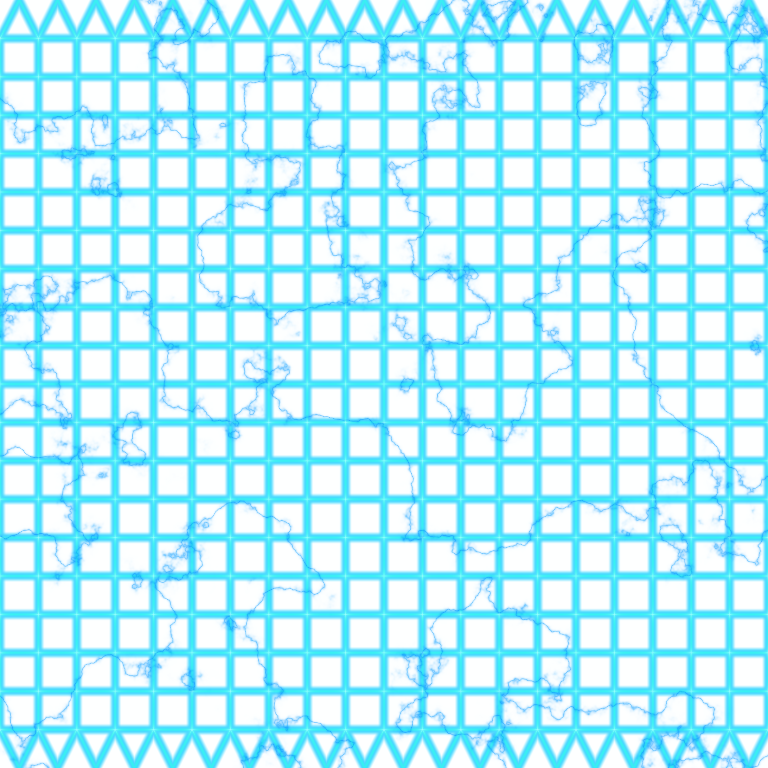
Reproduce this pattern procedurally as a WebGL 1 fragment shader.

```glsl
precision highp float;
// Glowing cyan square grid with zigzag borders and fine electric cracks on white.

#define CELLS 20.0
#define GLOW_INNER 0.04
#define GLOW_OUTER 0.17
#define CORE_WIDTH 0.05
#define CRACK_SCALE 4.0
#define CRACK_WIDTH 0.013
#define CRACK_STRENGTH 0.85
#define GROUND vec3(0.995, 1.0, 1.0)
#define GLOW_COLOR vec3(0.28, 0.85, 1.0)
#define CORE_COLOR vec3(0.22, 0.94, 0.95)
#define GLINT_COLOR vec3(0.65, 1.0, 1.0)
#define CRACK_COLOR vec3(0.36, 0.74, 1.0)

uniform vec2 u_resolution;

// Pseudo-random unit gradient for a lattice point
vec2 latticeGradient(vec2 cell) {
  vec3 h = fract(vec3(cell.xyx) * vec3(0.1031, 0.1030, 0.0973));
  h += dot(h, h.yzx + 33.33);
  float angle = 6.28319 * fract((h.x + h.y) * h.z);
  return vec2(cos(angle), sin(angle));
}

float gradientNoise(vec2 p) {
  vec2 i = floor(p);
  vec2 f = p - i;
  vec2 w = f * f * f * (f * (f * 6.0 - 15.0) + 10.0);
  vec2 e = vec2(1.0, 0.0);
  float a = dot(latticeGradient(i), f);
  float b = dot(latticeGradient(i + e.xy), f - e.xy);
  float c = dot(latticeGradient(i + e.yx), f - e.yx);
  float d = dot(latticeGradient(i + e.xx), f - e.xx);
  return mix(mix(a, b, w.x), mix(c, d, w.x), w.y);
}

float fractalNoise(vec2 p) {
  float sum = 0.0;
  float amplitude = 1.0;
  for (int octave = 0; octave < 7; octave++) {
    sum += amplitude * gradientNoise(p);
    p = mat2(1.6, 1.2, -1.2, 1.6) * p + 17.3;
    amplitude *= 0.5;
  }
  return sum;
}

// Distance to the nearest integer line, per axis
vec2 lineDistance(vec2 p) {
  return 0.5 - abs(fract(p) - 0.5);
}

void main() {
  vec2 uv = gl_FragCoord.xy / u_resolution;
  vec2 p = uv * CELLS;
  float pixel = CELLS / u_resolution.y;

  // Grid inside, zigzag in the first and last rows
  vec2 d = lineDistance(p);
  float outward = max(1.0 - p.y, p.y - (CELLS - 1.0));
  if (outward > 0.0) {
    d = vec2(abs(outward - 2.0 * d.x) / sqrt(5.0), outward);
  }

  // Soft halo around each line, then its greener core
  vec2 halo = 1.0 - smoothstep(GLOW_INNER, GLOW_OUTER, d);
  float glow = 1.0 - (1.0 - halo.x) * (1.0 - halo.y);
  float nearest = min(d.x, d.y);
  float core = 1.0 - smoothstep(0.0, CORE_WIDTH + 0.3 * pixel, nearest);
  vec3 color = mix(GROUND, GLOW_COLOR, glow);
  color = mix(color, CORE_COLOR, core);

  // Small cross-shaped glint at the junctions
  float glint = exp(-nearest / 0.025 - max(d.x, d.y) / 0.08);
  color = mix(color, GLINT_COLOR, glint);

  // Cracks follow the zero contour of the noise
  float field = abs(fractalNoise(uv * CRACK_SCALE + 5.7));
  float crack = CRACK_STRENGTH * exp(-field / CRACK_WIDTH);
  color *= mix(vec3(1.0), CRACK_COLOR, crack);

  gl_FragColor = vec4(color, 1.0);
}
```
